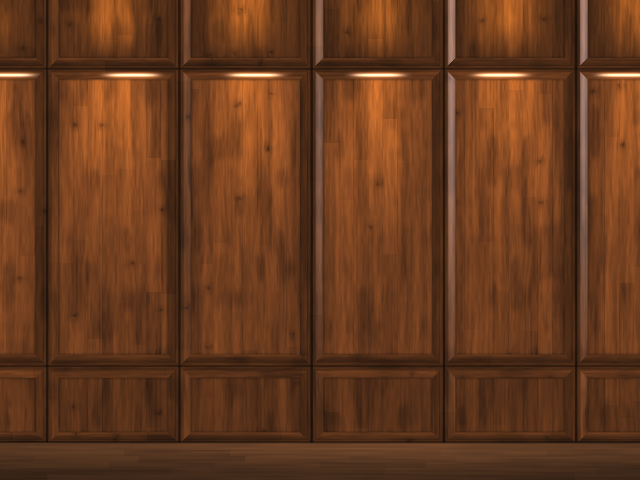
Write a WebGL 1 fragment shader that draws this pattern.

```glsl
precision highp float;
// Lamp-lit wooden wall panelling: columns of mitred, bevelled panels in three rows
// above a plank floor. Rectangle distances shape the joinery; stretched noise,
// random staves and scattered knots make the grain; Gaussians make the light.
uniform vec2 u_resolution;

float hash(vec2 p) {
  vec3 q = fract(vec3(p.xyx) * 0.1031);
  q += dot(q, q.yzx + 33.33);
  return fract((q.x + q.y) * q.z);
}

float noise(vec2 p) {
  vec2 i = floor(p), f = fract(p);
  f = f * f * (3.0 - 2.0 * f);
  return mix(mix(hash(i), hash(i + vec2(1.0, 0.0)), f.x),
             mix(hash(i + vec2(0.0, 1.0)), hash(i + 1.0), f.x), f.y);
}

float bell(float x, float width) {
  return exp(-x * x / (width * width));
}

// Scattered knots, one candidate in each cell
float knots(vec2 p) {
  vec2 g = p / vec2(0.06, 0.1);
  vec2 cell = floor(g);
  vec2 centre = 0.35 + 0.3 * vec2(hash(cell + 7.0), hash(cell + 19.0));
  vec2 d = (fract(g) - centre) * vec2(0.06, 0.1);
  d += 0.007 * (noise(p * 130.0) - 0.5);
  float r = length(d * vec2(0.8, 1.0));
  float present = step(0.7, hash(cell + 3.0));
  return present * (0.55 * bell(r, 0.0035) + 0.35 * bell(r, 0.011));
}

// Brightness of wood whose fibres run along y
float wood(vec2 p) {
  float knot = knots(p);
  vec2 q = p + vec2(0.006 * (noise(p * vec2(25.0, 9.0)) - 0.5) + 0.004 * knot, 0.0);
  float stave = floor(p.x / 0.0305);
  float along = p.y / 0.28 + 5.0 * hash(vec2(stave, 4.0));
  float tone = hash(vec2(stave, floor(along)) + 31.0);
  float seam = abs(fract(p.x / 0.0305) - 0.5);
  float v = 0.65 + 0.2 * (tone - 0.5);
  v += 0.34 * (noise(q * vec2(75.0, 4.0)) - 0.5);
  v += 0.25 * (noise(q * vec2(230.0, 14.0)) - 0.5);
  v += 0.18 * (noise(q * vec2(340.0, 50.0)) - 0.5);
  v -= 0.2 * smoothstep(0.55, 0.9, noise(q * vec2(45.0, 16.0) + 9.0));
  return v - 0.1 * smoothstep(0.44, 0.5, seam) - 0.5 * knot;
}

vec3 stain(float v) {
  return mix(vec3(0.19, 0.1, 0.055), vec3(0.53, 0.285, 0.13), clamp(v, 0.0, 1.3));
}

vec3 wall(vec2 p, float px) {
  // Panel column and row
  float column = floor((p.x - 0.0984) / 0.2755);
  float centre = 0.2361 + 0.2755 * column;
  float x = p.x - centre;
  vec2 span = p.y < 0.237 ? vec2(0.083, 0.229)
            : p.y < 0.857 ? vec2(0.245, 0.851) : vec2(0.863, 1.25);
  float mainRow = step(0.237, p.y) * step(p.y, 0.857);
  float topRow = step(0.857, p.y);
  float y = p.y - 0.5 * (span.x + span.y);
  vec2 edge = vec2(0.13, 0.5 * (span.y - span.x)) - abs(vec2(x, y));
  float d = min(edge.x, edge.y);
  float inside = smoothstep(-px, px, d);
  float field = smoothstep(-px, px, d - 0.0165);
  float upright = smoothstep(-px, px, edge.y - edge.x);

  // Flat field under the lamps
  float v = wood(p + vec2(0.013 * column, 0.06 * column));
  float drop = 0.85 - p.y;
  float pool = mainRow * bell(drop, 0.22) * bell(x, 0.06 + 0.15 * max(drop, 0.0));
  float cone = topRow * bell(x, 0.06) * smoothstep(0.86, 0.97, p.y);
  float level = mix(0.74, mix(0.9, 0.66, topRow), step(0.237, p.y));
  level += 0.1 * mainRow * smoothstep(0.25, 0.75, p.y);
  level *= 1.0 - 0.16 * smoothstep(0.08, 0.125, abs(x));
  vec3 face = stain(v) * level;
  face += vec3(0.3, 0.16, 0.045) * (pool * 0.85 + cone * 1.25) * (0.45 + 0.8 * v);
  face *= 1.0 - 0.2 * bell(d - 0.0165, 0.003);

  // Mitred bevels, each side catching its own light
  float b = wood(upright > 0.5 ? p : p.yx + 3.0);
  float leftSide = step(x, 0.0);
  float upper = step(0.0, y);
  float t = clamp(d / 0.0165, 0.0, 1.0);
  float sideLight = mix(0.6, 0.76, leftSide);
  float railLight = mix(0.5 + 0.4 * t * t, 0.8, upper);
  vec3 bevel = stain(b) * mix(railLight, sideLight, upright);
  float sheen = smoothstep(0.2, 1.2, centre) * smoothstep(0.02, 0.85, p.y);
  bevel += upright * leftSide * sheen * vec3(0.29, 0.29, 0.32) * (0.75 + 0.3 * bell(t - 0.5, 0.3));
  bevel *= 0.8 + 0.2 * smoothstep(0.0, 0.2, t);
  bevel *= 1.0 - 0.2 * bell(t - 1.0, 0.1);

  // Lamp glint slides toward the viewer's axis
  float glintX = (x + 0.07 * (centre - 0.79)) / 0.052;
  float glint = mainRow * upper * (1.0 - upright) * exp(-pow(abs(glintX), 4.0));
  bevel += glint * (vec3(0.8, 0.78, 0.72) * bell(edge.y - 0.0075, 0.0035) + vec3(0.2, 0.1, 0.03));

  // Framing strips with dark joints
  vec3 frame = stain(b) * 0.6;
  float joint = abs(0.13775 - abs(x));
  float rail = min(abs(p.y - 0.237), abs(p.y - 0.857));
  frame *= 1.0 - 0.6 * (1.0 - smoothstep(0.0022 - px, 0.0028 + px, joint));
  frame *= 1.0 - 0.4 * (1.0 - smoothstep(0.001, 0.0015 + px, rail));
  return mix(frame, mix(bevel, face, field), inside);
}

vec3 ground(vec2 p) {
  float row = floor(p.y / 0.0125);
  float plank = hash(vec2(row, floor(p.x / 0.22 + 4.0 * hash(vec2(row, 8.0)))));
  float v = 0.5 + 0.2 * plank + 0.25 * (noise(p * vec2(12.0, 260.0)) - 0.5);
  float light = mix(0.52, 0.88, smoothstep(0.0, 0.075, p.y));
  light *= 0.87 + 0.18 * bell(p.x - 0.75, 0.45);
  return mix(vec3(0.2, 0.12, 0.075), vec3(0.5, 0.31, 0.18), v) * light;
}

void main() {
  vec2 p = gl_FragCoord.xy / u_resolution.y;
  float px = 0.6 / u_resolution.y;
  vec3 color = mix(ground(p), wall(p, px), smoothstep(-px, px, p.y - 0.078));
  color *= 1.0 - 0.5 * bell(p.y - 0.079, 0.0025);
  // Ambient fill lifts the shadows
  color = color * 1.07 + vec3(0.03, 0.024, 0.02);
  gl_FragColor = vec4(clamp(color, 0.0, 1.0), 1.0);
}
```
